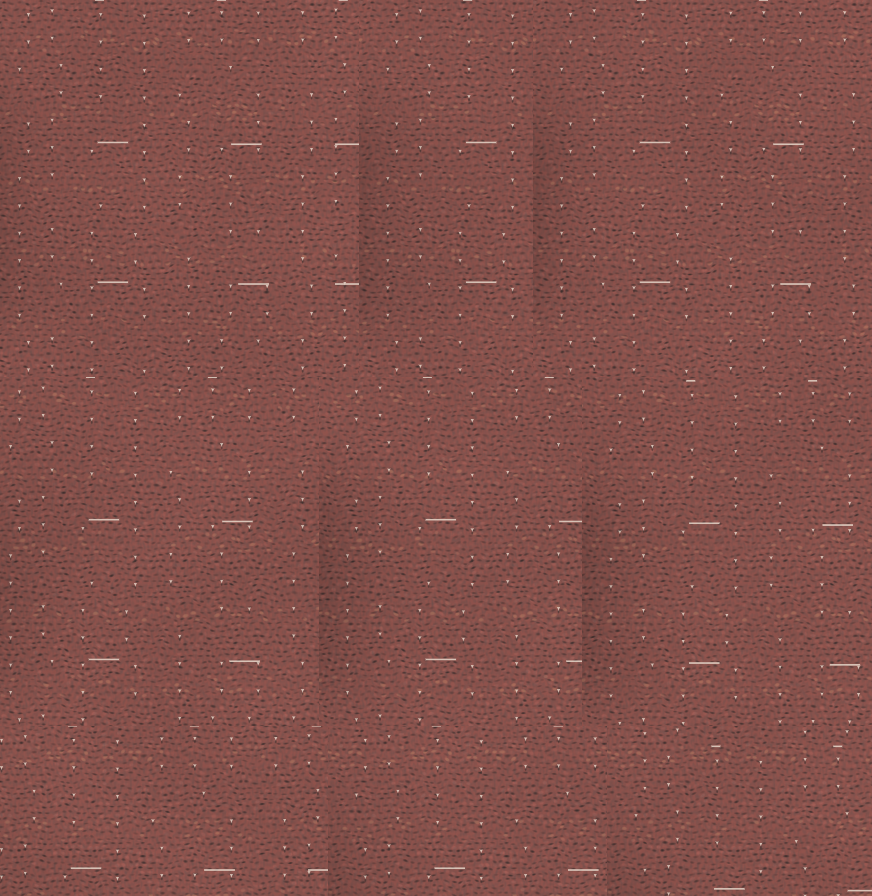
Give the GLSL for this texture, as a WebGL 2 fragment shader.

```glsl
#version 300 es
precision highp float;
// Brick-red woven cloth: offset panels of one repeating weave, with short
// jittered stitches, pale pinpoint knots and short loose floating threads.
// Lengths are fractions of the canvas height, with y running downward.
uniform vec2 u_resolution;
out vec4 fragColor;

const float TAU = 6.2831853;
const vec3 YARN = vec3(0.560, 0.323, 0.297);
const vec3 GREY_YARN = vec3(0.45, 0.31, 0.295);
const vec3 GROOVE = vec3(0.235, 0.180, 0.175);
const vec3 TAN_FLECK = vec3(0.66, 0.44, 0.35);
const vec3 PALE_THREAD = vec3(0.88, 0.81, 0.76);

// Panel layout: band tops, then the left origin of three panels per band.
const vec3 BAND_TOP = vec3(0.0, 0.421, 0.810);
const vec3 PANEL_LEFT[3] = vec3[3](
  vec3(0.0, 0.411, 0.605),
  vec3(-0.010, 0.366, 0.660),
  vec3(-0.030, 0.376, 0.688));
const vec3 LAST_PANEL_DROP = vec3(0.0, 0.004, 0.023);
const float SEAM_OVERLAP = 0.010;
const float SEAM_SHADE = 0.13;

const vec2 STITCH = vec2(0.0084, 0.0070);
const vec2 GAP_HALF = vec2(0.0021, 0.0011);
const vec2 FLECK_HALF = vec2(0.0024, 0.0016);
const vec2 KNOT_CELL = vec2(0.045, 0.0305);
const float KNOT_RADIUS = 0.0010;
const float HEATHER_PITCH = 0.0800;
const float RIB_PITCH = 0.0270;

// Floating threads: one component per row of threads.
const vec3 FLOAT_Y = vec3(0.0, 0.159, 0.315);
const vec3 FLOAT_X = vec3(0.111, 0.126, 0.126);
const vec3 FLOAT_STEP = vec3(0.136, 0.149, 0.157);
const vec3 FLOAT_HALF = vec3(0.005, 0.017, 0.017);
const float FLOAT_LAST_X = 0.391;
const float FLOAT_THICKNESS = 0.0009;

float hash(vec2 c) {
  vec3 q = fract(vec3(c.xyx) * 0.1031);
  q += dot(q, q.yzx + 33.33);
  return fract((q.x + q.y) * q.z);
}

vec2 gradient(vec2 c) {
  float angle = TAU * hash(c);
  return vec2(cos(angle), sin(angle));
}

float noise(vec2 p) {
  vec2 i = floor(p), f = fract(p);
  vec2 u = f * f * f * (f * (f * 6.0 - 15.0) + 10.0);
  vec2 e = vec2(1.0, 0.0);
  float top = mix(dot(gradient(i), f), dot(gradient(i + e), f - e), u.x);
  float low = mix(dot(gradient(i + e.yx), f - e.yx), dot(gradient(i + 1.0), f - 1.0), u.x);
  return mix(top, low, u.y);
}

float fill(float distance, float pixel) {
  return 1.0 - smoothstep(-0.6 * pixel, 0.6 * pixel, distance);
}

// Soft ellipse, one per staggered stitch cell, jittered inside the cell.
float blob(vec2 s, vec2 halfSize, float pixel, out float h) {
  s.x += 0.5 * mod(floor(s.y), 2.0);
  vec2 id = floor(s);
  h = hash(id + 71.0);
  vec2 jitter = vec2(hash(id + 5.0), hash(id + 23.0)) - 0.5;
  vec2 q = (fract(s) - 0.5 - jitter * vec2(0.32, 0.42)) * STITCH;
  float d = (length(q / halfSize) - 1.0) * halfSize.y;
  return fill(d, 1.4 * pixel);
}

// Loops with dark gaps between them, ribs, heather bands and fibre grain.
vec3 weave(vec2 p, float pixel) {
  float heather = smoothstep(0.3, 1.0, cos(TAU * p.y / HEATHER_PITCH + 2.7));
  float rib = 0.5 + 0.5 * cos(TAU * p.x / RIB_PITCH);
  vec2 s = p / STITCH;
  s.y += 0.7 * noise(p * vec2(55.0, 35.0));
  s.x += 0.5 * noise(p * vec2(40.0, 60.0));
  float h, k;
  float gap = blob(s, GAP_HALF, pixel, h);
  float loopTop = blob(s + 0.5, FLECK_HALF, pixel, k);
  float grain = noise(p * vec2(270.0, 210.0)) + 0.6 * noise(p * vec2(390.0, 150.0) + 9.0);
  vec3 color = mix(YARN, GREY_YARN, clamp(0.28 + 0.8 * grain, 0.0, 1.0));
  color *= 1.0 + loopTop * (0.16 * k - 0.03);
  color = mix(color, TAN_FLECK, 0.6 * loopTop * heather * step(0.80, k));
  float depth = mix(0.45, 0.72, rib * (1.0 - heather)) * (0.55 + 0.75 * h);
  return mix(color, GROOVE, gap * depth);
}

// Small downward triangle, shifted sideways between pairs of rows.
vec2 knots(vec2 p, float pixel) {
  vec2 id = floor(p / KNOT_CELL);
  vec2 center = vec2(0.5 + 0.40 * (hash(vec2(id.x, 3.0)) - 0.5), 0.5);
  center.x += 0.11 * sign(hash(vec2(id.x, floor(id.y * 0.5)) + 7.0) - 0.5);
  center.y += 0.30 * (hash(vec2(id.x, 11.0)) - 0.5);
  vec2 q = p - (id + center) * KNOT_CELL;
  float present = step(0.13, hash(id + 41.0));
  float triangle = max(abs(q.x) * 0.85 + q.y * 0.40, -q.y) - KNOT_RADIUS;
  float shadow = length((q - vec2(0.0, 0.0040)) * vec2(1.0, 0.6)) - KNOT_RADIUS;
  return present * vec2(fill(triangle, pixel), fill(shadow, pixel));
}

float floats(vec2 p, float pixel) {
  float cover = 0.0;
  for (int row = 0; row < 3; row++) {
    for (int i = 0; i < 3; i++) {
      float x = min(FLOAT_X[row] + FLOAT_STEP[row] * float(i), FLOAT_LAST_X);
      float y = FLOAT_Y[row] + 0.002 * float(min(i, 1) * min(row, 1));
      vec2 d = abs(p - vec2(x, y)) - vec2(FLOAT_HALF[row], FLOAT_THICKNESS);
      cover = max(cover, fill(max(d.x, d.y), pixel));
    }
  }
  return cover;
}

void main() {
  float pixel = 1.0 / u_resolution.y;
  vec2 p = vec2(gl_FragCoord.x, u_resolution.y - gl_FragCoord.y) * pixel;
  // Find the panel and its local coordinates.
  int band = int(step(BAND_TOP.y, p.y) + step(BAND_TOP.z, p.y));
  vec3 left = PANEL_LEFT[band];
  int panel = int(step(left.y - SEAM_OVERLAP, p.x) + step(left.z - SEAM_OVERLAP, p.x));
  vec2 local = p - vec2(left[panel], BAND_TOP[band]);
  if (panel == 2) local.y -= LAST_PANEL_DROP[band];
  // Cloth, whose rows run on across seams, then knots and floating threads.
  vec3 color = weave(vec2(local.x, p.y), pixel);
  vec2 knot = knots(local, pixel);
  color = mix(color, GROOVE, 0.6 * knot.y);
  color = mix(color, PALE_THREAD, 0.9 * knot.x);
  color = mix(color, PALE_THREAD, 0.9 * floats(local, pixel));
  // Soft shadow beside each seam and faint uneven wear.
  float middle = smoothstep(0.03, 0.20, local.y) * (1.0 - smoothstep(0.30, 0.41, local.y));
  float seam = exp(-max(local.x + SEAM_OVERLAP, 0.0) / 0.045);
  color *= 1.0 - SEAM_SHADE * seam * middle;
  color *= 1.0 + 0.04 * noise(p * 7.0);
  fragColor = vec4(color, 1.0);
}
```
